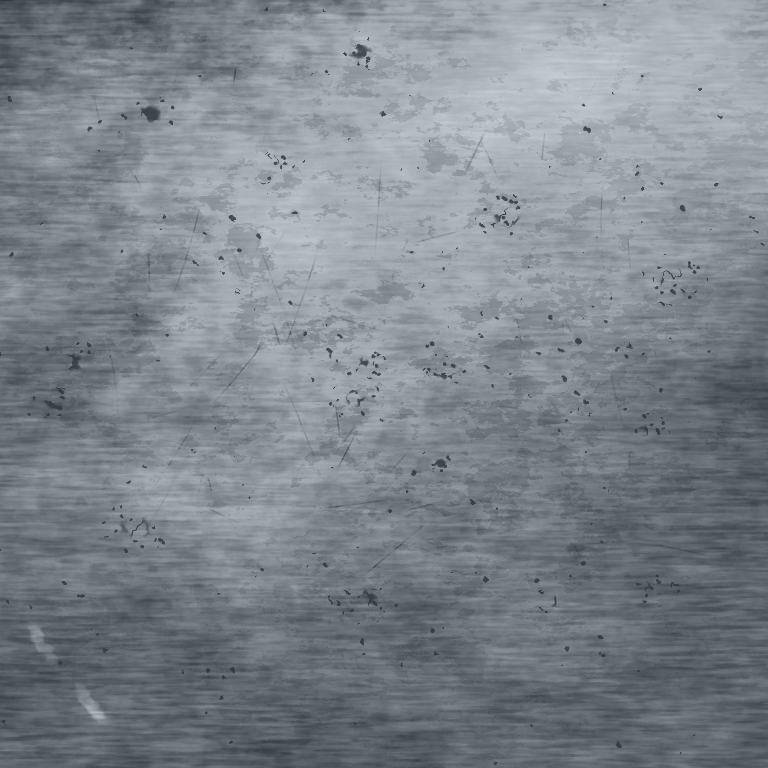
Reproduce this texture procedurally as a Shadertoy shader.

```glsl
const vec3 TINT = vec3(-0.025, 0.002, 0.031);  // cool steel cast
const float BASE_TONE = 0.380;
const float PIT_TONE = 0.20;
const float HIGHLIGHT = 0.66;
const float MOTTLE = 0.27;
const float BRUSH = 0.085;
const float GRAIN = 0.13;
const float GRIME = 0.13;
const float SCRATCH = 0.13;
const float SCRATCH_WIDTH = 0.0006;
const int SCRATCH_COUNT = 70;
const float PIT_CELLS = 58.0;
const float CLUSTER_CELLS = 10.0;

vec2 hash2(vec2 p) {
    vec3 q = fract(p.xyx * vec3(0.1031, 0.1030, 0.0973));
    q += dot(q, q.yzx + 33.33);
    return fract((q.xx + q.yz) * q.zy);
}

// Cellular noise: x nearest distance, y value of nearest cell, z smooth blend
vec3 cells(vec2 p) {
    vec2 base = floor(p);
    float nearest = 9.0, id = 0.0, sum = 0.0, weight = 0.0;
    for (int y = -1; y <= 1; y++)
    for (int x = -1; x <= 1; x++) {
        vec2 cell = base + vec2(x, y);
        vec2 d = cell + hash2(cell) - p;
        float value = hash2(cell + 71.7).x;
        float d2 = dot(d, d), w = exp(-5.0 * d2);
        sum += w * value;
        weight += w;
        if (d2 < nearest) { nearest = d2; id = value; }
    }
    return vec3(sqrt(nearest), id, sum / weight);
}

// Layered cellular blend, centred on zero
float clouds(vec2 p) {
    float total = 0.0, amp = 0.55;
    for (int i = 0; i < 5; i++) {
        total += amp * (cells(p).z - 0.5);
        p = mat2(0.96, 0.28, -0.28, 0.96) * p * 2.1 + 17.3;
        amp *= 0.75;
    }
    return total;
}

float glow(vec2 p, vec2 centre, vec2 radius) {
    vec2 d = (p - centre) / radius;
    return exp(-dot(d, d));
}

// Broad light and shade over the sheet
float lighting(vec2 p) {
    float tone = BASE_TONE;
    tone += 0.31 * glow(p, vec2(0.42, 0.60), vec2(0.43, 0.39));
    tone += 0.33 * glow(p, vec2(0.90, 0.90), vec2(0.45, 0.20));
    tone -= 0.10 * glow(p, vec2(1.00, 0.42), vec2(0.20, 0.15));
    tone -= 0.07 * glow(p, vec2(0.00, 0.08), vec2(0.22, 0.22));
    tone -= 0.17 * smoothstep(-0.04, 0.13, p.y - 0.86 - 0.3 * p.x);
    return tone;
}

float scratches(vec2 p, float pixel) {
    float total = 0.0;
    for (int i = 0; i < SCRATCH_COUNT; i++) {
        vec2 a = hash2(vec2(i, 3)), b = hash2(vec2(i, 19)), c = hash2(vec2(i, 47));
        vec2 centre = vec2(0.12, 0.28) + a * vec2(0.76, 0.66);
        float angle = b.x < 0.7 ? mix(0.7, 2.1, b.y) : mix(-0.5, 0.3, b.y);
        float halfLength = mix(0.010, 0.085, c.x * c.x);
        vec2 along = vec2(cos(angle), sin(angle)), d = p - centre;
        float t = dot(d, along);
        float side = dot(d, vec2(-along.y, along.x)) + (a.x - 0.5) * 2.0 * t * t;
        float line = 1.0 - smoothstep(0.0, SCRATCH_WIDTH + pixel, abs(side));
        total += line * (1.0 - smoothstep(0.4, 1.0, abs(t) / halfLength)) * (0.3 + 0.7 * c.y);
    }
    return min(total, 1.5);
}

// Small ragged pits, curled corrosion and the crumbs around it
float pits(vec2 p, float pixel, float gather) {
    vec2 q = p + (cells(p * 190.0).z - 0.5) * vec2(0.006, -0.005);
    float spread = glow(p, vec2(0.53, 0.57), vec2(0.46, 0.48));
    vec3 spot = cells(q * PIT_CELLS);
    float size = fract(spot.y * 977.0);
    float radius = 0.03 + 0.14 * size * size;
    float pit = 1.0 - smoothstep(radius, radius + 0.03 + pixel * PIT_CELLS, spot.x);
    pit *= step(spot.y, 0.17 * spread * gather);

    vec3 zone = cells((q + 0.37) * CLUSTER_CELLS * vec2(0.85, 1.15));
    float reach = 0.07 + 0.14 * fract(zone.y * 613.0);
    float chosen = step(zone.y, 0.34 * spread);
    float inside = 1.0 - smoothstep(reach * 0.5, reach, zone.x);
    float curl = 1.0 - smoothstep(0.04, 0.15, abs(cells(q * 75.0 + 5.0).z - 0.5));
    vec3 crumb = cells(q * 130.0);
    float crumbs = (1.0 - smoothstep(0.2, 0.42, crumb.x)) * step(crumb.y, 0.2) * step(zone.x, 2.0 * reach);
    return max(pit, chosen * max(inside * curl, crumbs));
}

// Pale rubbed marks in the lower left
float smears(vec2 p) {
    float total = 0.0;
    for (int i = 0; i < 2; i++) {
        vec2 d = p - vec2(0.06, 0.163) - float(i) * vec2(0.056, -0.078);
        d = mat2(0.90, -0.44, 0.44, 0.90) * d;
        total += 1.0 - smoothstep(0.5, 1.1, length(d / vec2(0.012, 0.036)));
    }
    return total;
}

void mainImage(out vec4 fragColor, in vec2 fragCoord) {
    vec2 p = fragCoord / iResolution.xy;
    float pixel = 1.0 / iResolution.y;
    float mottle = clouds(p * vec2(5.0, 6.5));
    float stain = clouds(p * vec2(8.0, 11.0) + 41.0);
    float grit = clouds(p * vec2(26.0, 46.0) + 7.0);
    float worn = glow(p, vec2(0.52, 0.58), vec2(0.50, 0.48));

    // Shade, blotches, gritty grain and horizontal brushing
    float tone = lighting(p + 0.12 * vec2(mottle, stain));
    tone += MOTTLE * mottle * (0.5 + 0.5 * worn) + GRAIN * grit * (0.5 + 0.5 * worn);
    float brushing = cells(p * vec2(14.0, 235.0)).z + cells(p * vec2(42.0, 330.0) + 9.0).z - 1.0;
    tone += BRUSH * brushing * (1.2 - 0.4 * worn);
    tone -= 0.5 * max(tone - HIGHLIGHT, 0.0);

    // Grime, scratches, smears and pits
    float flecks = smoothstep(0.05, 0.28, grit + 0.6 * stain);
    tone -= GRIME * flecks * (0.2 + 0.8 * worn);
    tone -= SCRATCH * scratches(p, pixel) * clamp(0.8 + 3.0 * grit, 0.2, 1.3);
    tone += 0.14 * smears(p + 0.02 * stain) * (0.8 + 2.0 * mottle);
    tone = mix(tone, PIT_TONE, 0.8 * pits(p, pixel, smoothstep(-0.12, 0.12, stain)));

    fragColor = vec4(clamp(tone + TINT, 0.0, 1.0), 1.0);
}
```
